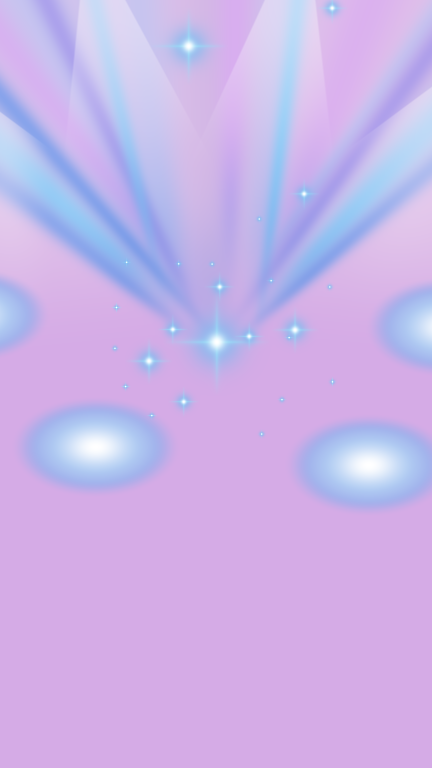
A Shadertoy shader for this background:

```glsl
// Pastel stage light: tapered beams fan out of a bright star over a lilac field,
// with sharp pale panels on top, soft oval pools below and scattered sparkles.
// Beams and stars are distance based falloffs, blended from back to front.

#define TOP 1.7778
#define HUB vec2(0.502, 0.986)
#define LILAC vec3(0.835, 0.670, 0.900)
#define HAZE vec3(0.885, 0.770, 0.915)
#define DEEP vec3(0.360, 0.530, 0.870)
#define CYAN vec3(0.540, 0.810, 0.970)
#define BLUE vec3(0.480, 0.620, 0.920)
#define VIOLET vec3(0.640, 0.590, 0.920)
#define PALE vec3(0.740, 0.780, 0.950)
#define PINK vec3(0.850, 0.670, 0.945)
#define SPARKS 14

float hash(float n) {
    n = fract(n * 0.1031);
    n *= n + 33.33;
    return fract(n * (n + n));
}

float fadeOut(float a, float b, float x) { return 1.0 - smoothstep(a, b, x); }

// Tapered streak from a to b, deepening and then fading near b.
void beam(inout vec3 col, vec2 p, vec2 a, vec2 b, float width, vec3 tint, float alpha) {
    vec2 axis = b - a, q = p - a;
    float t = dot(q, axis) / dot(axis, axis);
    float side = (q.x * axis.y - q.y * axis.x) / length(axis);
    float w = width * mix(1.0, 0.5, clamp(t, 0.0, 1.0));
    float k = exp(-side * side / (w * w)) * fadeOut(0.65, 1.15, t);
    vec3 shade = mix(tint, DEEP, 0.4 * smoothstep(0.35, 0.95, t));
    col = mix(col, shade, alpha * k);
}

// Pale wedge hanging from the top; x holds each edge's start, y its slope.
void panel(inout vec3 col, vec2 p, vec2 left, vec2 right) {
    float depth = TOP - p.y;
    float inside = smoothstep(-0.003, 0.003, p.x - left.x - left.y * depth)
                 * smoothstep(-0.003, 0.003, right.x + right.y * depth - p.x);
    col = mix(col, vec3(0.96, 0.94, 0.98), 0.45 * inside * fadeOut(0.0, 0.4, depth));
}

// Pale corner below a slanted edge; x is the distance from that side.
void corner(inout vec3 col, float x, float y, float edge, float reach) {
    float below = edge - 0.74 * x - y;
    float k = smoothstep(-0.003, 0.003, below) * fadeOut(0.0, 0.45, below);
    col = mix(col, vec3(0.95, 0.92, 0.97), 0.5 * k * fadeOut(0.0, reach, x));
}

// Oval light pool: white heart, blue body, periwinkle rim.
void pool(inout vec3 col, vec2 p, vec2 c, vec2 radius) {
    float d = length((p - c) / radius);
    vec3 body = mix(vec3(0.69, 0.80, 0.95), vec3(0.62, 0.68, 0.92), smoothstep(0.4, 0.85, d));
    body = mix(vec3(1.0), body, smoothstep(0.0, 0.55, d));
    col = mix(col, body, fadeOut(0.68, 1.02, d));
}

// Four pointed star with a round halo.
void star(inout vec3 col, vec2 p, vec2 c, float r) {
    vec2 d = abs(p - c) / r;
    float dd = dot(d, d);
    vec2 ray = exp(-d.yx * 16.0) * max(1.0 - d * 0.68, 0.0);
    col = mix(col, vec3(0.48, 0.73, 0.94), 0.9 * exp(-2.4 * dd));
    col = mix(col, vec3(0.58, 0.90, 0.98), min(ray.x + ray.y, 1.0) * 0.85);
    col = mix(col, vec3(1.0), exp(-22.0 * dd));
}

void mainImage(out vec4 fragColor, in vec2 fragCoord) {
    vec2 p = fragCoord / iResolution.xy * vec2(1.0, TOP);

    // Field and upper haze
    vec3 col = mix(LILAC, HAZE, 0.85 * smoothstep(0.98, 1.35, p.y + 0.1 * abs(p.x - 0.5)));

    // Broad soft beams
    beam(col, p, vec2(0.07, TOP), vec2(0.44, 1.08), 0.12, PALE, 0.75);
    beam(col, p, vec2(0.32, TOP), vec2(0.41, 1.06), 0.07, PALE, 0.7);
    beam(col, p, vec2(0.64, TOP), vec2(0.59, 1.08), 0.07, PALE, 0.6);
    beam(col, p, vec2(0.50, 1.65), vec2(0.49, 0.98), 0.10, vec3(0.80, 0.70, 0.89), 0.65);
    beam(col, p, vec2(0.86, TOP), vec2(0.62, 1.12), 0.08, PINK, 0.7);
    beam(col, p, vec2(0.00, 1.70), vec2(0.45, 1.10), 0.045, PINK, 0.7);
    beam(col, p, vec2(0.545, TOP), vec2(0.53, 1.15), 0.045, PINK, 0.8);

    // Narrow beams, left side
    beam(col, p, vec2(0.105, TOP), vec2(0.44, 1.08), 0.030, VIOLET, 0.75);
    beam(col, p, vec2(0.22, TOP), vec2(0.37, 1.13), 0.025, CYAN, 0.65);
    beam(col, p, vec2(0.00, 1.44), vec2(0.38, 1.08), 0.055, CYAN, 0.85);
    beam(col, p, vec2(0.00, 1.36), vec2(0.41, 1.03), 0.032, BLUE, 0.75);
    beam(col, p, vec2(0.00, 1.56), vec2(0.45, 1.05), 0.030, BLUE, 0.85);

    // Narrow beams, right side
    beam(col, p, vec2(0.69, TOP), vec2(0.605, 1.07), 0.026, CYAN, 0.85);
    beam(col, p, vec2(1.00, 1.74), vec2(0.60, 1.15), 0.028, PALE, 0.65);
    beam(col, p, vec2(1.00, 1.66), vec2(0.57, 1.07), 0.034, VIOLET, 0.8);
    beam(col, p, vec2(1.00, 1.488), vec2(0.61, 1.06), 0.050, CYAN, 0.85);
    beam(col, p, vec2(1.00, 1.39), vec2(0.59, 1.03), 0.028, BLUE, 0.75);

    // Sharp pale panels
    panel(col, p, vec2(0.185, -0.10), vec2(0.290, 0.54));
    panel(col, p, vec2(0.613, -0.46), vec2(0.730, 0.113));
    corner(col, p.x, p.y, 1.519, 0.13);
    corner(col, 1.0 - p.x, p.y, 1.577, 0.22);

    // Light pools
    pool(col, p, vec2(0.222, 0.743), vec2(0.194, 0.116));
    pool(col, p, vec2(0.854, 0.701), vec2(0.194, 0.118));
    pool(col, p, vec2(-0.07, 1.049), vec2(0.185, 0.110));
    pool(col, p, vec2(1.035, 1.021), vec2(0.187, 0.116));

    // Main star, its flanking pair and the high stars
    star(col, p, HUB, 0.085);
    for (float s = -1.0; s < 2.0; s += 2.0)
        star(col, p, vec2(0.514, 0.978) + s * vec2(0.169, 0.036), 0.038);
    star(col, p, vec2(0.437, 1.671), 0.062);
    star(col, p, vec2(0.704, 1.329), 0.026);
    star(col, p, vec2(0.769, 1.759), 0.026);

    // Inner ring of small stars
    for (float i = 0.0; i < 4.0; i++) {
        float angle = radians(10.0 + 77.0 * i);
        float radius = 0.076 + 0.015 * i + 0.037 * mod(i, 2.0);
        star(col, p, HUB + radius * vec2(cos(angle), sin(angle)), 0.025);
    }

    // Outer scatter of sparks
    for (int i = 0; i < SPARKS; i++) {
        float angle = radians(-64.0 + 22.5 * float(i));
        float radius = 0.16 + 0.15 * hash(float(i) + 3.0);
        star(col, p, HUB + radius * vec2(cos(angle), sin(angle)), 0.0085);
    }

    fragColor = vec4(col, 1.0);
}
```
